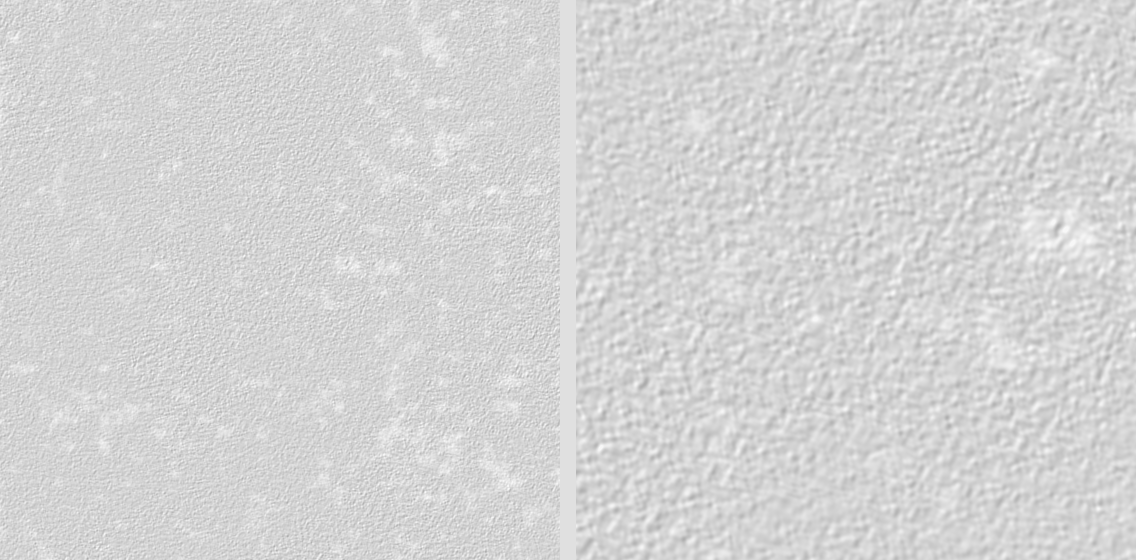
Left: the whole. Right: its middle third, enlarged.
This texture is drawn by a three.js fragment shader. Its source:

```glsl
// Pale grey plaster with a fine embossed grain and clustered chalky flecks.
varying vec2 vUv;

float hash(vec2 p) {
  return fract(sin(dot(p, vec2(127.1, 311.7))) * 43758.5453);
}

float noise(vec2 p) {
  vec2 cell = floor(p);
  vec2 f = fract(p);
  f = f * f * (3.0 - 2.0 * f);
  float low = mix(hash(cell), hash(cell + vec2(1.0, 0.0)), f.x);
  float high = mix(hash(cell + vec2(0.0, 1.0)), hash(cell + vec2(1.0, 1.0)), f.x);
  return mix(low, high, f.y);
}

// Layered noise, turned at each octave to hide the lattice.
float fbm(vec2 p) {
  float sum = 0.0;
  float weight = 0.5;
  for (int i = 0; i < 4; i++) {
    sum += weight * noise(p);
    p = mat2(0.8, 0.6, -0.6, 0.8) * p * 2.03 + 17.3;
    weight *= 0.55;
  }
  return sum / 1.01;
}

// Height of the fine pebbled grain.
float grainHeight(vec2 uv) {
  vec2 warp = vec2(noise(uv * 60.0), noise(uv * 60.0 + 41.0)) - 0.5;
  vec2 p = mat2(0.88, 0.47, -0.47, 0.88) * (uv + warp * 0.003);
  return noise(p * 250.0) + 0.5 * noise(p.yx * 370.0 + 9.0);
}

void main() {
  // Relief lit from the upper left.
  vec2 towardLight = vec2(-0.002, 0.0021);
  float relief = grainHeight(vUv) - grainHeight(vUv + towardLight);

  // Broad areas where the plaster is rougher or smoother.
  float roughness = mix(0.8, 1.1, smoothstep(0.3, 0.6, fbm(vUv * 6.0 + 3.0)));

  // Chalky flecks with ragged edges, denser inside large loose clusters.
  float cluster = smoothstep(0.35, 0.7, fbm(vUv * 4.0 + 23.0));
  float fleckField = fbm(vUv * vec2(38.0, 44.0) + 61.0);
  float fleck = smoothstep(0.53, 0.92, fleckField + 0.12 * (cluster - 0.45));

  float tone = 0.826 + 0.14 * relief * roughness * (1.0 - 0.3 * fleck);
  tone += 0.09 * fleck;
  gl_FragColor = vec4(vec3(clamp(tone, 0.68, 0.97)), 1.0);
}
```
